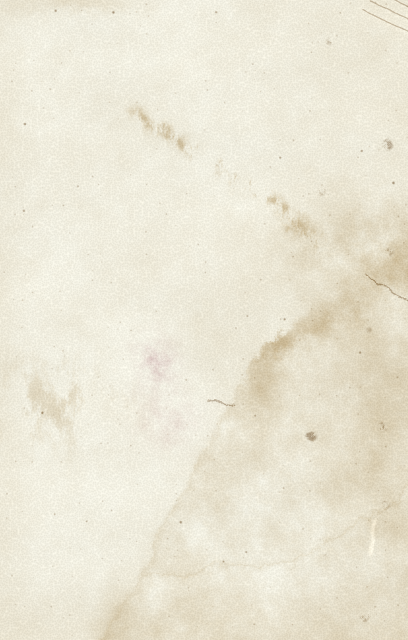
A WebGL 2 fragment shader for this texture:

```glsl
#version 300 es
precision highp float;
uniform vec2 u_resolution;
out vec4 fragColor;

#define PAPER vec3(0.950, 0.940, 0.884)
#define STAIN_ABSORB vec3(0.13, 0.18, 0.25)
#define PINK_ABSORB vec3(0.09, 0.16, 0.12)
#define SPECK_ABSORB vec3(0.36, 0.43, 0.48)
#define GRAIN_SCALE 310.0
#define GRAIN_DEPTH 0.075
#define STAIN_CONTRAST 1.4
#define OCTAVES 7

vec2 hash2(vec2 p) {
    p = vec2(dot(p, vec2(127.1, 311.7)), dot(p, vec2(269.5, 183.3)));
    return fract(sin(p) * 43758.5);
}

// Layered, rotated and bent sines, roughly -1 to 1
float waves(vec2 p) {
    float sum = 0.0, gain = 0.62;
    for (int i = 0; i < OCTAVES; i++) {
        vec2 q = p + 0.8 * sin(p.yx * 1.3 + float(i) * 2.1);
        sum += gain * sin(q.x) * cos(q.y);
        p = mat2(0.8, 0.6, -0.6, 0.8) * p * 1.87 + 3.7;
        gain *= 0.7;
    }
    return sum;
}

// Distance to the nearest scattered cell point
float cellular(vec2 p) {
    vec2 id = floor(p);
    float nearest = 2.0;
    for (int i = 0; i < 9; i++) {
        vec2 cell = id + vec2(i % 3 - 1, i / 3 - 1);
        nearest = min(nearest, length(cell + hash2(cell) - p));
    }
    return nearest;
}

float segment(vec2 p, vec2 a, vec2 b) {
    vec2 ab = b - a;
    return length(p - a - ab * clamp(dot(p - a, ab) / dot(ab, ab), 0.0, 1.0));
}

float blob(vec2 p, vec2 center, vec2 radius) {
    vec2 q = (p - center) / radius;
    return exp(-dot(q, q));
}

// One dot in some of the cells; share is the fraction of cells filled
float dots(vec2 p, float scale, float share, float radius, float blur) {
    vec2 id = floor(p * scale), rnd = hash2(id + 17.0);
    float size = radius * (0.4 + rnd.y);
    float d = length(p - (id + 0.25 + 0.5 * hash2(id)) / scale);
    return (1.0 - smoothstep(size - blur, size + blur, d)) * step(rnd.x, share) * (0.3 + 0.7 * rnd.y);
}

void main() {
    vec2 p = gl_FragCoord.xy / u_resolution.y;
    float pixel = 1.0 / u_resolution.y;
    float cloud = waves(p * 8.0), mottle = waves(p * 29.0 + 5.0), fine = waves(p * 90.0 + 2.0);
    vec2 bent = p + 0.011 * vec2(cloud, mottle) + 0.003 * vec2(fine, -fine);

    // Aged paper, warmer toward the right side and the edges
    float stain = 0.035 + 0.05 * cloud + 0.045 * mottle + 0.025 * fine;
    stain += 0.13 * smoothstep(0.28, 0.64, p.x) + 0.12 * smoothstep(0.12, 0.0, p.y);
    stain += 0.08 * smoothstep(0.06, 0.0, p.x) + 0.3 * blob(bent, vec2(0.11, 1.0), vec2(0.08, 0.018));
    stain += 0.26 * blob(bent, vec2(0.61, 0.61), vec2(0.14, 0.08)) * (0.9 + mottle);
    stain += 0.12 * blob(bent, vec2(0.36, 0.48), vec2(0.08, 0.12));

    // Large water stain bounded by two slanted edges
    float leftEdge = (bent.x - 0.165 - 0.52 * bent.y) / 1.127;
    float topEdge = (0.455 + 0.70 * (bent.x - 0.405) - bent.y) / 1.22;
    float softness = mix(0.005, 0.06, smoothstep(0.44, 0.56, p.x));
    float inside = smoothstep(-softness, softness, min(leftEdge, topEdge));
    stain += inside * (0.13 + 0.10 * cloud + 0.09 * mottle);
    stain += 0.20 * exp(-abs(leftEdge) / 0.006) * smoothstep(0.47, 0.42, p.y);
    float band = segment(bent, vec2(0.41, 0.452), vec2(0.54, 0.535));
    stain += inside * exp(-band * band / 0.0007) * (0.36 + 0.2 * mottle);
    stain += inside * 0.45 * blob(bent, vec2(0.425, 0.467), vec2(0.025, 0.012));
    stain += inside * 0.30 * blob(bent, vec2(0.40, 0.40), vec2(0.035, 0.06));
    stain += 0.3 * blob(bent, vec2(0.18, 0.03), vec2(0.03, 0.06));

    // Faint lower tide line
    float tide = bent.y - 0.095 - 0.14 * bent.x * bent.x - 0.6 * pow(max(bent.x - 0.45, 0.0), 1.2);
    stain += 0.20 * exp(-abs(tide) / 0.003) * smoothstep(0.20, 0.24, p.x);

    // Diagonal chain of smudges, with pale patches at the left
    float chain = (bent.y - 0.83 + 0.70 * (bent.x - 0.21)) / 1.22;
    float patches = smoothstep(-0.15, 0.8, waves(p * vec2(46.0, 24.0) + 1.0));
    float span = smoothstep(0.18, 0.23, p.x) * smoothstep(0.57, 0.50, p.x);
    stain += 0.75 * patches * span * exp(-chain * chain / 0.00012);
    stain += 0.4 * patches * blob(bent, vec2(0.08, 0.37), vec2(0.10, 0.06));
    stain = 0.16 + STAIN_CONTRAST * (stain - 0.14);

    // Pigment bloom
    float bloom = blob(bent, vec2(0.24, 0.43), vec2(0.032, 0.035));
    bloom += 0.4 * blob(bent, vec2(0.262, 0.345), vec2(0.045, 0.045));
    bloom *= clamp(0.5 + 0.4 * mottle + 0.4 * fine, 0.0, 1.4);

    // Pinpricks and specks, with larger rusty spots on the right
    vec2 ragged = p + 0.003 * vec2(fine, mottle);
    float marks = 0.4 * dots(p, 67.0, 0.16, 0.0008, pixel) + 0.8 * dots(p, 19.0, 0.16, 0.0013, pixel);
    float rust = dots(ragged, 11.0, 0.3, 0.006, 0.003) * smoothstep(-0.6, 0.5, fine);
    marks += 0.7 * rust * smoothstep(0.36, 0.46, p.x);

    // Cracks, corner creases and a pale scrape
    vec2 jagged = p + 0.003 * vec2(mottle, fine);
    float crack = min(segment(jagged, vec2(0.573, 0.57), vec2(0.637, 0.528)),
                      segment(jagged, vec2(0.325, 0.375), vec2(0.367, 0.366)));
    marks += 0.55 * (1.0 - smoothstep(0.0, pixel + 0.0006, crack));
    float scrape = segment(jagged, vec2(0.577, 0.135), vec2(0.587, 0.185));
    float shine = 0.07 * (1.0 - smoothstep(0.001, 0.005, scrape));
    for (int i = 0; i < 3; i++) {
        vec2 start = vec2(0.567 + 0.012 * float(i), 0.985 + 0.014 * float(i));
        float fold = segment(p + 0.001 * mottle, start, start + vec2(0.08, -0.04));
        marks += 0.5 * (1.0 - smoothstep(0.0, 0.002, fold));
        shine += 0.03 * exp(-fold / 0.006);
    }

    // Compose with soft relief and fibre grain
    vec3 color = PAPER - STAIN_ABSORB * clamp(stain, -0.06, 1.2);
    color -= PINK_ABSORB * bloom + SPECK_ABSORB * min(marks, 1.0);
    color += 0.008 * waves(p * vec2(9.0, 21.0) + 8.0) + shine;
    color += GRAIN_DEPTH * (cellular(p * GRAIN_SCALE) - 0.48);
    fragColor = vec4(clamp(color, 0.0, 1.0), 1.0);
}
```
